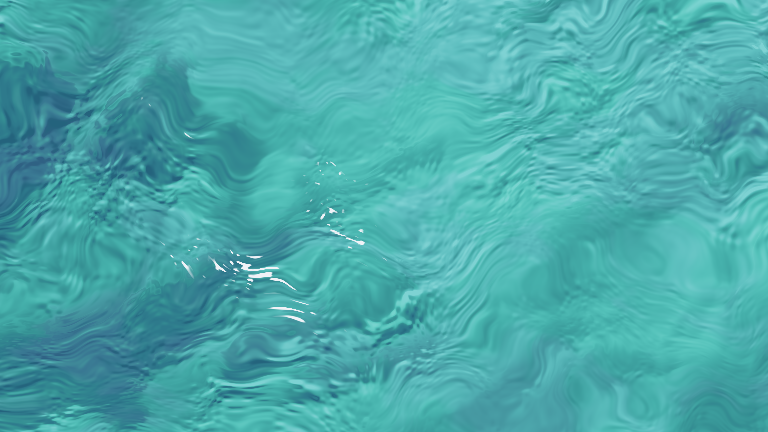
Write a WebGL 2 fragment shader that draws this texture.

```glsl
#version 300 es
precision highp float;
// Clear turquoise sea: a mottled bed seen through ripples, with sun glints.

uniform vec2 u_resolution;
out vec4 fragColor;

float hash(vec2 p) {
    vec3 q = fract(vec3(p.xyx) * 0.1031);
    q += dot(q, q.yzx + 33.33);
    return fract((q.x + q.y) * q.z);
}

float noise(vec2 p) {
    vec2 cell = floor(p), f = fract(p);
    vec2 u = f * f * f * (f * (f * 6.0 - 15.0) + 10.0);
    float low = mix(hash(cell), hash(cell + vec2(1, 0)), u.x);
    float high = mix(hash(cell + vec2(0, 1)), hash(cell + vec2(1, 1)), u.x);
    return mix(low, high, u.y);
}

vec2 rotate(vec2 p, float angle) {
    float c = cos(angle), s = sin(angle);
    return vec2(c * p.x + s * p.y, c * p.y - s * p.x);
}

float fbm(vec2 p, int octaves) {
    float sum = 0.0, weight = 0.5, total = 0.0;
    for (int i = 0; i < octaves; i++) {
        sum += weight * noise(p);
        total += weight;
        weight *= 0.5;
        p = rotate(p, 0.6) * 2.03 + 17.3;
    }
    return sum / total;
}

vec2 warp(vec2 p, float scale, float amount) {
    vec2 offset = vec2(fbm(p * scale + 3.7, 3), fbm(p * scale + 41.2, 3)) - 0.5;
    return p + amount * offset;
}

// Surface height: long swells crossed by finer, flatter wavelets.
float waveHeight(vec2 p) {
    float swell = noise(rotate(p, 0.45) * vec2(9.0, 24.0));
    float chop = noise(rotate(p, -0.3) * vec2(24.0, 54.0) + 9.0);
    float fine = noise(rotate(p, 0.2) * vec2(58.0, 105.0) + 31.0);
    return 0.5 * swell + 0.32 * chop + 0.18 * fine;
}

// Thin bright lines where a noise field crosses its middle value.
float crest(vec2 p, float sharpness) {
    return pow(1.0 - abs(2.0 * noise(p) - 1.0), sharpness);
}

// Elongated soft spot with its long axis turned by angle.
float patchMask(vec2 p, vec2 centre, vec2 radius, float angle) {
    vec2 d = rotate(p - centre, angle) / radius;
    return exp(-dot(d, d));
}

// Water colour ordered by its green level.
vec3 waterColour(float level) {
    vec3 colour = mix(vec3(0.14, 0.39, 0.49), vec3(0.18, 0.48, 0.55), smoothstep(0.39, 0.48, level));
    colour = mix(colour, vec3(0.21, 0.57, 0.58), clamp((level - 0.48) / 0.09, 0.0, 1.0));
    colour = mix(colour, vec3(0.27, 0.69, 0.67), clamp((level - 0.57) / 0.12, 0.0, 1.0));
    colour = mix(colour, vec3(0.33, 0.76, 0.73), clamp((level - 0.69) / 0.07, 0.0, 1.0));
    return mix(colour, vec3(0.45, 0.83, 0.80), clamp((level - 0.76) / 0.10, 0.0, 1.0));
}

void main() {
    vec2 p = gl_FragCoord.xy / u_resolution.y;
    float leftness = 1.0 - smoothstep(0.25, 1.25, p.x);

    // Ripples, lit from the upper left and calmer in places
    vec2 surface = warp(p, 3.0, 0.35);
    float height = waveHeight(surface);
    vec2 slope = vec2(waveHeight(surface + vec2(0.006, 0.0)),
                      waveHeight(surface + vec2(0.0, 0.006))) - height;
    float roughness = mix(0.35, 1.1, smoothstep(0.36, 0.64, fbm(p * 3.2 + 60.0, 3) + 0.08 * leftness));
    float relief = dot(slope, vec2(0.45, -0.9)) * roughness;

    // Sea bed bent by the ripples
    vec2 bed = warp(p + slope * roughness * 0.32, 2.2, 0.3);
    vec2 grain = rotate(bed, 0.6);
    float mottle = fbm(grain * vec2(2.6, 4.6) + 5.0, 5) - 0.5;
    float rock = smoothstep(0.53, 0.69, fbm(grain * vec2(2.8, 5.5) + 22.0, 4) + 0.08 * leftness);
    float shade = rock * mix(0.45, 1.0, leftness);
    shade = max(shade, 0.85 * patchMask(bed, vec2(0.18, 0.24), vec2(0.26, 0.07), 0.75));
    shade = max(shade, 0.85 * patchMask(bed, vec2(0.82, 0.14), vec2(0.17, 0.028), 0.55));
    shade = max(shade, 0.6 * patchMask(bed, vec2(0.20, 0.82), vec2(0.20, 0.07), 0.8));

    // Tone of the water
    float level = 0.705 + 0.27 * mottle + 0.9 * relief - 0.19 * shade;
    level += 0.018 * (p.x - 0.9);
    float lines = crest(rotate(surface, 0.25) * vec2(6.0, 19.0) + 71.0, 9.0);
    level += 0.035 * lines * roughness;
    vec3 colour = waterColour(level);

    // Pale sky reflected on tilted faces
    float sheen = smoothstep(0.42, 0.66, fbm(surface * vec2(5.0, 9.0) + 90.0, 4) + 1.2 * relief);
    colour += sheen * vec3(0.045, -0.008, 0.026);

    // Sun glints gathered in short, broken trails
    float sunTrail = patchMask(p, vec2(0.60, 0.36), vec2(0.26, 0.09), -0.4);
    sunTrail = max(sunTrail, 0.72 * patchMask(p, vec2(0.80, 0.46), vec2(0.10, 0.22), 0.3));
    sunTrail = max(sunTrail, 0.62 * patchMask(p, vec2(0.42, 0.80), vec2(0.12, 0.20), 0.3));
    float cluster = fbm(rotate(p, -0.45) * vec2(8.0, 17.0) + 12.0, 3);
    float sparkle = noise(rotate(surface, -0.5) * vec2(62.0, 125.0) + 47.0);
    float glint = sparkle + 0.55 * (cluster - 0.5) + 0.34 * (sunTrail - 1.0);
    glint = smoothstep(0.80, 0.93, glint) * smoothstep(0.12, 0.5, sunTrail);
    colour = mix(colour, vec3(0.94, 0.95, 0.97), glint);

    fragColor = vec4(clamp(colour, 0.0, 1.0), 1.0);
}
```
